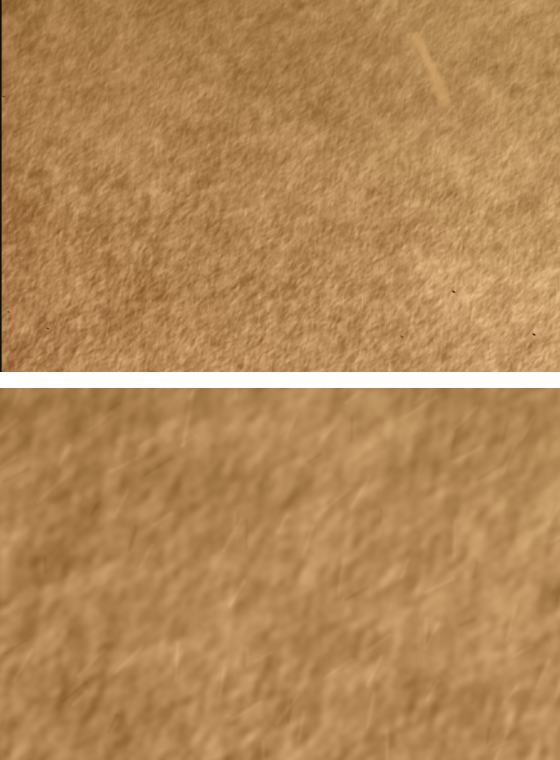
Top: the whole. Bottom: its middle third, enlarged.
A WebGL 2 fragment shader for this texture:

```glsl
#version 300 es
precision highp float;

uniform vec2 u_resolution;
out vec4 fragColor;

const vec3 DARK_KRAFT = vec3(0.57, 0.40, 0.21);
const vec3 LIGHT_KRAFT = vec3(0.84, 0.67, 0.47);
const vec3 INK = vec3(0.07, 0.05, 0.03);
const vec3 SCUFF = vec3(0.83, 0.65, 0.42);

vec2 hash22(vec2 p) {
  vec3 q = fract(p.xyx * vec3(0.1031, 0.1030, 0.0973));
  q += dot(q, q.yzx + 33.33);
  return fract((q.xx + q.yz) * q.zy);
}

float valueNoise(vec2 p) {
  vec2 cell = floor(p);
  vec2 f = fract(p);
  f = f * f * (3.0 - 2.0 * f);
  float low = mix(hash22(cell).x, hash22(cell + vec2(1, 0)).x, f.x);
  float high = mix(hash22(cell + vec2(0, 1)).x, hash22(cell + vec2(1, 1)).x, f.x);
  return mix(low, high, f.y) - 0.5;
}

vec2 rotate(vec2 p, float angle) {
  float c = cos(angle), s = sin(angle);
  return vec2(c * p.x + s * p.y, c * p.y - s * p.x);
}

float fbm(vec2 p, int octaves) {
  float sum = 0.0, gain = 1.0;
  for (int i = 0; i < octaves; i++) {
    sum += gain * valueNoise(p);
    p = rotate(p, 0.6) * 2.03 + 17.3;
    gain *= 0.6;
  }
  return sum;
}

// Stretched noise laid in several nearby directions
float fibreGrain(vec2 p, float angle, float spread, vec2 frequency) {
  float sum = 0.0;
  for (int i = 0; i < 4; i++) {
    float k = float(i);
    sum += valueNoise(rotate(p, angle + spread * (k - 1.5)) * frequency + 31.7 * k);
  }
  return 0.5 * sum;
}

float segmentDistance(vec2 p, vec2 a, vec2 b) {
  vec2 pa = p - a, ba = b - a;
  return length(pa - ba * clamp(dot(pa, ba) / dot(ba, ba), 0.0, 1.0));
}

// One hair per grid cell, kept with the given probability
float strands(vec2 p, float cells, float reach, float width, float keep, float seed) {
  vec2 home = floor(p * cells);
  float cover = 0.0;
  for (int y = -1; y <= 1; y++) {
    for (int x = -1; x <= 1; x++) {
      vec2 cell = home + vec2(x, y);
      vec2 place = hash22(cell + seed);
      vec2 trait = hash22(cell + seed + 57.0);
      float angle = mix(0.4, 1.6, trait.x);
      vec2 arm = reach * mix(0.4, 1.0, place.y) * vec2(cos(angle), sin(angle));
      vec2 centre = (cell + place) / cells;
      float d = segmentDistance(p, centre - arm, centre + arm);
      float line = 1.0 - smoothstep(0.0, width, d);
      cover = max(cover, line * step(trait.y, keep));
    }
  }
  return cover;
}

float specks(vec2 p, float aspect, float pixel) {
  float cover = 0.0;
  for (int i = 0; i < 6; i++) {
    vec2 place = hash22(vec2(float(i) + 3.0, 41.0));
    vec2 trait = hash22(vec2(float(i) + 9.0, 83.0));
    vec2 d = rotate(p - place * vec2(aspect, 0.75), -0.5) * vec2(0.7, 1.2);
    float radius = mix(0.0018, 0.0038, trait.x);
    float spot = 1.0 - smoothstep(radius - pixel, radius + pixel, length(d));
    cover = max(cover, spot * mix(0.35, 0.9, trait.y));
  }
  return cover;
}

void main() {
  float pixel = 1.0 / u_resolution.y;
  vec2 uv = gl_FragCoord.xy / u_resolution;
  vec2 p = gl_FragCoord.xy * pixel;
  float aspect = u_resolution.x * pixel;
  float focus = mix(1.0, 0.6, smoothstep(0.1, 0.95, uv.y));

  // Slanting light and cloudy pulp
  float tone = 0.47 + 0.30 * (uv.x - 0.5) - 0.14 * (uv.y - 0.5);
  tone += 0.12 * smoothstep(0.7, 0.0, length(uv - vec2(1.0, 0.15)));
  tone -= 0.10 * smoothstep(0.10, 0.0, uv.x);
  tone += 0.20 * fbm(p * 5.0 + 4.0, 3);
  tone += 0.26 * fbm(rotate(p, 0.8) * vec2(22.0, 34.0), 2);

  // Pressed fibres, crisper toward the lower edge
  tone += 0.62 * focus * fibreGrain(p, 0.95, 0.32, vec2(48.0, 145.0));
  tone += 0.20 * focus * valueNoise(p * 150.0);
  tone += 0.16 * focus * strands(p, 26.0, 0.017, 0.0032, 0.5, 11.0);
  tone -= 0.15 * focus * strands(p + 0.3, 20.0, 0.014, 0.0030, 0.35, 73.0);
  tone += 0.20 * focus * strands(p, 7.0, 0.035, 0.0035, 0.16, 131.0);

  vec3 colour = mix(DARK_KRAFT, LIGHT_KRAFT, clamp(tone, -0.15, 1.2));
  colour += vec3(-0.012, 0.006, -0.004) * (uv.x + uv.y - 1.0);

  // Pale rubbed streak
  vec2 wobble = 0.012 * vec2(valueNoise(p * 30.0), valueNoise(p * 30.0 + 9.0));
  float streak = segmentDistance(p + wobble, vec2(1.125, 0.90), vec2(1.195, 0.73));
  colour = mix(colour, SCUFF, 0.65 * (1.0 - smoothstep(0.004, 0.022, streak)));

  // Dark flecks and the narrow border at the left
  colour = mix(colour, INK, specks(p, aspect, pixel));
  float border = 1.0 - smoothstep(0.0045 - pixel, 0.0045 + pixel, p.x);
  fragColor = vec4(mix(colour, INK, border), 1.0);
}
```
